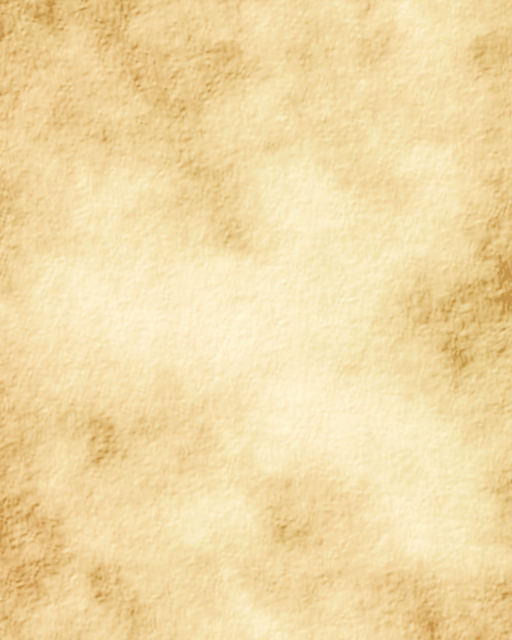
Give the GLSL for this texture, as a Shadertoy shader.

```glsl
float hash(vec2 p) {
    return fract(sin(dot(p, vec2(127.1, 311.7))) * 43758.545);
}

float noise(vec2 p) {
    vec2 i = floor(p), f = fract(p);
    f = f * f * (3.0 - 2.0 * f);
    return mix(mix(hash(i), hash(i + vec2(1, 0)), f.x),
               mix(hash(i + vec2(0, 1)), hash(i + vec2(1, 1)), f.x), f.y);
}

// Layered noise, turned at each octave to hide the lattice
float fbm(vec2 p) {
    float sum = 0.0, amp = 0.5;
    for (int i = 0; i < 5; i++) {
        sum += amp * (noise(p) - 0.5);
        p = mat2(1.6, 1.2, -1.2, 1.6) * p + 17.3;
        amp *= 0.54;
    }
    return sum;
}

// Height of the pressed paper pulp: small bumps over finer tooth
float pulp(vec2 p) {
    p += 0.007 * vec2(noise(p * 40.0), noise(p * 40.0 + 40.0));
    vec2 slanted = mat2(0.8, 0.6, -0.6, 0.8) * p;
    vec2 tooth = mat2(0.92, -0.39, 0.39, 0.92) * p;
    return 0.5 * noise(slanted * vec2(105.0, 125.0))
         + 0.5 * noise(tooth * vec2(190.0, 175.0) + 9.0);
}

// Parchment colours from scorched to bleached
vec3 parchment(float tone) {
    vec3 ramp[9] = vec3[9](
        vec3(0.78, 0.59, 0.29), vec3(0.86, 0.71, 0.43),
        vec3(0.90, 0.77, 0.52), vec3(0.93, 0.82, 0.59),
        vec3(0.95, 0.85, 0.64), vec3(0.96, 0.89, 0.69),
        vec3(0.98, 0.92, 0.76), vec3(0.99, 0.95, 0.81),
        vec3(1.00, 0.97, 0.86));
    vec3 col = ramp[0];
    for (int i = 1; i < 9; i++)
        col = mix(col, ramp[i], clamp(tone - float(i - 1), 0.0, 1.0));
    return col;
}

void mainImage(out vec4 fragColor, in vec2 fragCoord) {
    vec2 uv = fragCoord / iResolution.xy;
    vec2 p = fragCoord / iResolution.y;

    // Pale middle, browned edges and a deeper stain on the right
    vec2 q = uv - vec2(0.46, 0.46);
    float tone = 4.2 - 7.2 * (dot(q, q) - 0.167);
    vec2 stain = (uv - vec2(1.0, 0.44)) / vec2(0.26, 0.15);
    tone -= 1.7 * exp(-dot(stain, stain));

    // Cloudy blotches with ragged borders
    vec2 warp = vec2(fbm(p * 11.0 + 3.0), fbm(p * 11.0 + 31.0));
    tone += 8.6 * fbm(p * 6.0 + 0.6 * warp + 12.0);

    // Small mottling and slanted flecks, fading in the pale areas
    float wear = mix(1.3, 0.7, smoothstep(2.5, 5.5, tone));
    vec2 slanted = mat2(0.8, 0.6, -0.6, 0.8) * p;
    tone += wear * (2.2 * fbm(p * 24.0 + 70.0)
                  + 1.1 * (noise(slanted * vec2(85.0, 60.0) + 3.0) - 0.5));

    // Bright patches level off gently
    tone -= 0.4 * max(tone - 5.6, 0.0);

    // Faint horizontal streaks
    tone += 0.35 * (noise(p * vec2(14.0, 75.0)) - 0.5);

    // Relief lit from the upper left, rougher where the paper is darker
    float relief = pulp(p) - pulp(p + vec2(-0.0025, 0.0025));
    tone += mix(4.2, 2.7, smoothstep(2.0, 6.0, tone)) * relief;

    // Slow drift between rosy and olive ageing
    float drift = fbm(p * 2.5 + 60.0) + 0.15 * (0.5 - uv.x);
    vec3 col = parchment(tone) + drift * vec3(0.02, -0.02, 0.0);
    fragColor = vec4(col, 1.0);
}
```
